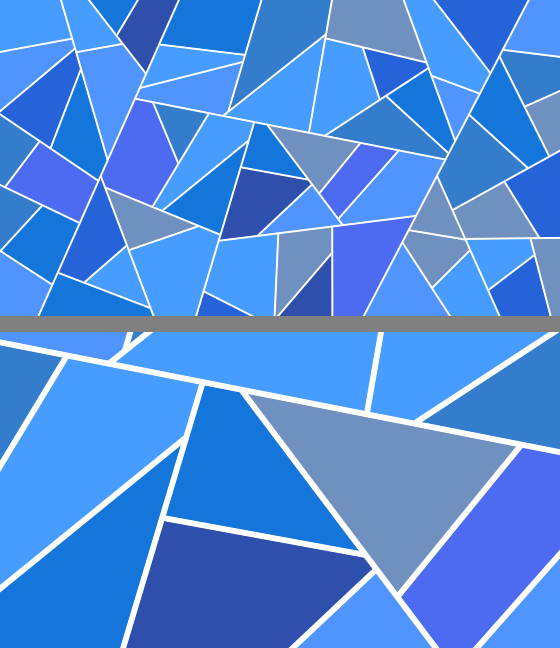
Top, the full canvas; bottom, a detail of the centre.
This background is drawn by a Shadertoy shader. Its source:

```glsl
// Blue mosaic of straight-sided shards parted by thin white lines.

#define SEED 7.0
#define LINE_WIDTH 0.0062     // all lengths in canvas heights
#define MARGIN 0.06
#define SMALL_AREA 0.040      // a cell below its area limit stays whole
#define LARGE_AREA 0.080
#define MAX_CUTS 10
#define MAX_CORNERS 14
#define LINE_COLOR vec3(1.0)

// Colour in rgb, share of the cells in a.
const vec4 PALETTE[8] = vec4[8](
    vec4(0.44, 0.57, 0.75, 0.20),   // slate
    vec4(0.08, 0.46, 0.86, 0.15),   // azure
    vec4(0.30, 0.42, 0.94, 0.10),   // violet
    vec4(0.28, 0.61, 1.00, 0.15),   // sky
    vec4(0.18, 0.31, 0.67, 0.07),   // navy
    vec4(0.20, 0.49, 0.80, 0.13),   // steel
    vec4(0.15, 0.39, 0.85, 0.09),   // royal
    vec4(0.31, 0.58, 1.00, 0.11));  // cornflower

float hash(float cell, float channel) {
    return fract(sin(dot(vec3(cell, channel, SEED), vec3(12.9898, 78.233, 37.719))) * 43758.5453);
}

float cross2(vec2 a, vec2 b) { return a.x * b.y - a.y * b.x; }

vec3 pickColor(float t) {
    for (int i = 0; i < 7; i++) {
        if (t < PALETTE[i].a) return PALETTE[i].rgb;
        t -= PALETTE[i].a;
    }
    return PALETTE[7].rgb;
}

// Cuts the canvas again and again, keeping the piece that holds p.
// Returns the cell number and the distance to the nearest cut.
vec2 shatter(vec2 p, float aspect) {
    vec2 lo = vec2(-MARGIN), hi = vec2(aspect, 1.0) + MARGIN;
    vec2 corners[MAX_CORNERS], kept[MAX_CORNERS];
    corners[0] = lo;
    corners[1] = vec2(hi.x, lo.y);
    corners[2] = hi;
    corners[3] = vec2(lo.x, hi.y);
    int count = 4;
    float cell = 1.0, nearest = 1.0;

    for (int cut = 0; cut < MAX_CUTS; cut++) {
        // Area and longest side
        float area = 0.0, longest = 0.0;
        vec2 a = corners[0], b = corners[1];
        for (int i = 0; i < count; i++) {
            vec2 u = corners[i], v = corners[(i + 1) % count];
            area += 0.5 * cross2(u - lo, v - lo);
            if (distance(u, v) > longest) {
                longest = distance(u, v);
                a = u;
                b = v;
            }
        }
        if (area < mix(SMALL_AREA, LARGE_AREA, hash(cell, 1.0))) break;

        // Corner farthest from that side
        int far = 0;
        float reach = -1.0;
        for (int i = 0; i < count; i++) {
            float h = cross2(b - a, corners[i] - a);
            if (h > reach) { reach = h; far = i; }
        }

        // Cut from the longest side to a point beside the far corner
        int beside = (far + (hash(cell, 2.0) < 0.5 ? 1 : count - 1)) % count;
        vec2 start = mix(a, b, mix(0.36, 0.64, hash(cell, 3.0)));
        vec2 end = mix(corners[far], corners[beside], mix(0.05, 0.38, hash(cell, 4.0)));
        vec2 along = normalize(end - start);
        float d = cross2(along, p - start);
        float side = d < 0.0 ? -1.0 : 1.0;
        nearest = min(nearest, abs(d));

        // Clip the cell to the side of p
        int n = 0;
        for (int i = 0; i < count; i++) {
            vec2 u = corners[i], v = corners[(i + 1) % count];
            float du = side * cross2(along, u - start);
            float dv = side * cross2(along, v - start);
            if (du >= 0.0 && n < MAX_CORNERS) kept[n++] = u;
            if (du * dv < 0.0 && n < MAX_CORNERS) kept[n++] = mix(u, v, du / (du - dv));
        }
        for (int i = 0; i < n; i++) corners[i] = kept[i];
        count = n;
        cell = 2.0 * cell + (side > 0.0 ? 1.0 : 0.0);
    }
    return vec2(cell, nearest);
}

void mainImage(out vec4 fragColor, in vec2 fragCoord) {
    float pixel = 1.0 / iResolution.y;
    vec2 shard = shatter(fragCoord * pixel, iResolution.x * pixel);

    // Golden-ratio steps spread the colours evenly and keep siblings apart
    vec3 color = pickColor(fract(shard.x * 0.618034));
    float line = 1.0 - smoothstep(-0.6 * pixel, 0.6 * pixel, shard.y - 0.5 * LINE_WIDTH);
    fragColor = vec4(mix(color, LINE_COLOR, line), 1.0);
}
```
